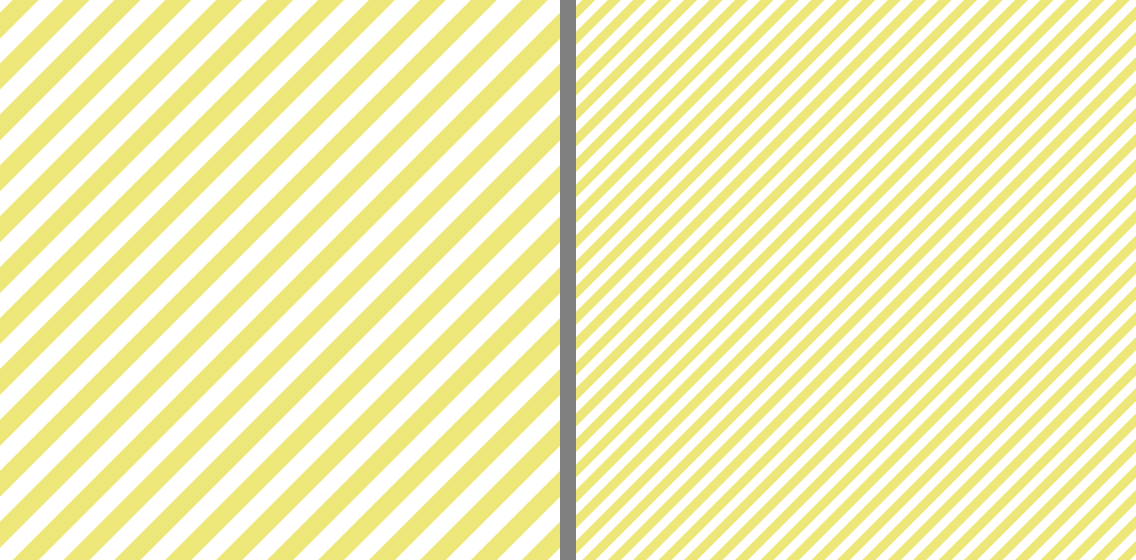
Left, the tile; right, the same tile 2 across and 2 down.
Give the GLSL for this pattern, as a WebGL 1 fragment shader.

```glsl
precision highp float;
// Even diagonal stripes, pale yellow on white, rising to the right.
// A whole number of periods spans each axis, so the tile wraps;
// edges are softened over one pixel by a distance to the stripe border.

uniform vec2 u_resolution;

const float REPEATS = 11.0;       // stripes along each edge
const float STRIPE_WIDTH = 0.512; // share of one period
const float STRIPE_CENTER = 0.503;
const vec3 YELLOW = vec3(0.93, 0.907, 0.473);
const vec3 WHITE = vec3(1.0);

// Signed distance to the nearest stripe, in periods; negative inside.
float stripeDistance(float phase, float center, float width) {
  float offset = fract(phase - center + 0.5) - 0.5;
  return abs(offset) - 0.5 * width;
}

// Linear coverage of a pixel whose size is given in distance units.
float coverage(float dist, float pixel) {
  return clamp(0.5 - dist / pixel, 0.0, 1.0);
}

void main() {
  vec2 uv = gl_FragCoord.xy / u_resolution;

  // The phase is constant along the rising diagonal.
  float phase = REPEATS * (uv.x - uv.y);
  float pixel = REPEATS * length(1.0 / u_resolution);

  float dist = stripeDistance(phase, STRIPE_CENTER, STRIPE_WIDTH);
  vec3 color = mix(WHITE, YELLOW, coverage(dist, pixel));
  gl_FragColor = vec4(color, 1.0);
}
```
